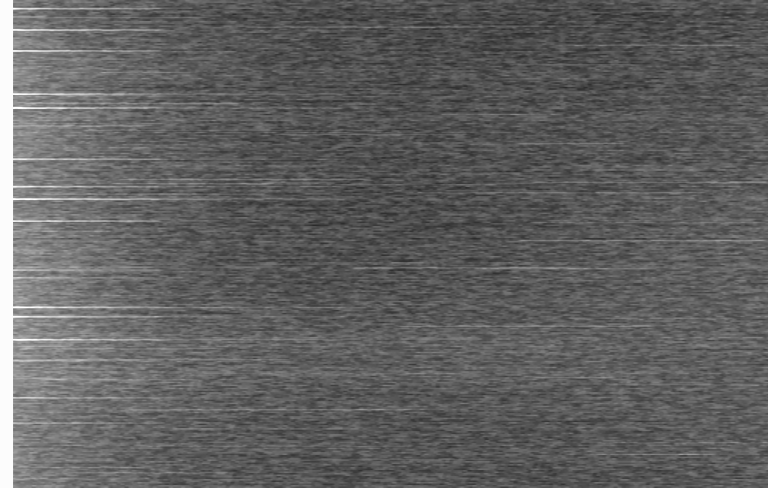
Give the GLSL for this texture, as a Shadertoy shader.

```glsl
// Grey spectrogram-like field: fine horizontal dashes over a soft tonal ramp,
// with bright streaks leaving a white margin at the left.
// Built from row-wise value noise, gaussian shading and loops of thin lines.

const float ROWS = 326.0;
const float MARGIN = 0.017;
const float PAPER_WHITE = 0.99;
const int BRIGHT_STREAKS = 25;
const int FAINT_LINES = 64;

float hash(vec2 p) {
    vec3 q = fract(vec3(p.xyx) * 0.1031);
    q += dot(q, q.yzx + 33.33);
    return fract((q.x + q.y) * q.z);
}

// One row of smoothed random dashes, shifted differently in every row
float dashRow(float x, float row, float seed) {
    x += 40.0 * hash(vec2(row, seed + 7.0));
    float cell = floor(x);
    float blend = smoothstep(0.15, 0.85, x - cell);
    return mix(hash(vec2(cell, row + seed)), hash(vec2(cell + 1.0, row + seed)), blend) - 0.5;
}

// Dashes plus a constant offset for each row
float rowGrain(float x, float row) {
    float rowShift = hash(vec2(row, 911.0)) - 0.5;
    return 0.155 * dashRow(x * 75.0, row, 13.0)
         + 0.105 * dashRow(x * 190.0, row, 517.0)
         + 0.055 * rowShift
         - 0.045 * smoothstep(0.9, 1.0, hash(vec2(row, 333.0)));
}

float grain(vec2 uv) {
    float y = uv.y * ROWS - 0.5;
    float row = floor(y);
    return mix(rowGrain(uv.x, row), rowGrain(uv.x, row + 1.0), smoothstep(0.0, 1.0, y - row));
}

float blob(vec2 uv, vec2 center, vec2 size) {
    vec2 d = (uv - center) / size;
    return exp(-dot(d, d));
}

// Broad light and dark areas
float baseTone(vec2 uv) {
    float tone = 0.307 + 0.24 * exp(-6.0 * uv.x) + 0.045 * uv.x * uv.x;
    tone += 0.055 * blob(uv, vec2(0.45, 0.27), vec2(0.55, 0.07));
    tone += 0.05 * blob(uv, vec2(0.0, 0.35), vec2(0.16, 0.16));
    tone += 0.04 * blob(uv, vec2(0.0, 0.78), vec2(0.15, 0.1));
    tone += 0.03 * blob(uv, vec2(0.95, 0.4), vec2(0.3, 0.25));
    tone -= 0.035 * blob(uv, vec2(0.5, 0.58), vec2(0.28, 0.14));
    tone -= 0.04 * blob(uv, vec2(0.75, 0.93), vec2(0.4, 0.13));
    tone -= 0.05 * blob(uv, vec2(0.05, 1.0), vec2(0.2, 0.06));
    return tone;
}

// Coverage of a thin horizontal line from x0 to x1
float streak(vec2 uv, float y, float x0, float x1, float halfWidth, float pixel) {
    float across = clamp(0.5 + (halfWidth - abs(uv.y - y)) / pixel, 0.0, 1.0);
    float along = smoothstep(x0 - 0.004, x0 + 0.004, uv.x)
                * (1.0 - smoothstep(x1 - 0.006, x1 + 0.006, uv.x));
    return across * along;
}

// Near-white lines fading away from the margin, some with a dim tail
float brightStreaks(vec2 uv, float pixel) {
    float light = 0.0;
    for (int i = 0; i < BRIGHT_STREAKS; i++) {
        float id = float(i);
        float y = (id + 0.15 + 0.7 * hash(vec2(id, 21.0))) / float(BRIGHT_STREAKS);
        float power = smoothstep(0.12, 0.6, hash(vec2(id, 45.0)));
        float tail = step(0.45, hash(vec2(id, 67.0)));
        float fade = 0.1 + 0.42 * exp(-9.0 * uv.x);
        light += power * fade * streak(uv, y, 0.0, 0.21, 0.0018, pixel);
        light += power * tail * 0.08 * streak(uv, y, 0.21, 0.45, 0.0014, pixel);
    }
    return light;
}

// Scattered dim lines of varied length
float faintLines(vec2 uv, float pixel) {
    float light = 0.0;
    for (int i = 0; i < FAINT_LINES; i++) {
        float id = float(i);
        float y = hash(vec2(id, 101.0));
        float start = hash(vec2(id, 131.0)) * 0.9 - 0.1;
        float span = mix(0.08, 0.4, hash(vec2(id, 151.0)));
        float power = mix(0.03, 0.13, hash(vec2(id, 171.0)));
        light += power * streak(uv, y, start, start + span, 0.0013, pixel);
    }
    return light;
}

void mainImage(out vec4 fragColor, in vec2 fragCoord) {
    vec2 uv = fragCoord / iResolution.xy;
    vec2 pixel = 1.0 / iResolution.xy;

    float tone = baseTone(uv) + grain(uv);
    tone += brightStreaks(uv, pixel.y) + faintLines(uv, pixel.y);

    // Barely visible upright seam near the top right
    tone += 0.025 * exp(-pow((uv.x - 0.732) / 0.004, 2.0)) * smoothstep(0.3, 1.0, uv.y);

    float inside = clamp(0.5 + (uv.x - MARGIN) / pixel.x, 0.0, 1.0);
    float grey = mix(PAPER_WHITE, clamp(tone, 0.0, 1.0), inside);
    fragColor = vec4(vec3(grey), 1.0);
}
```
